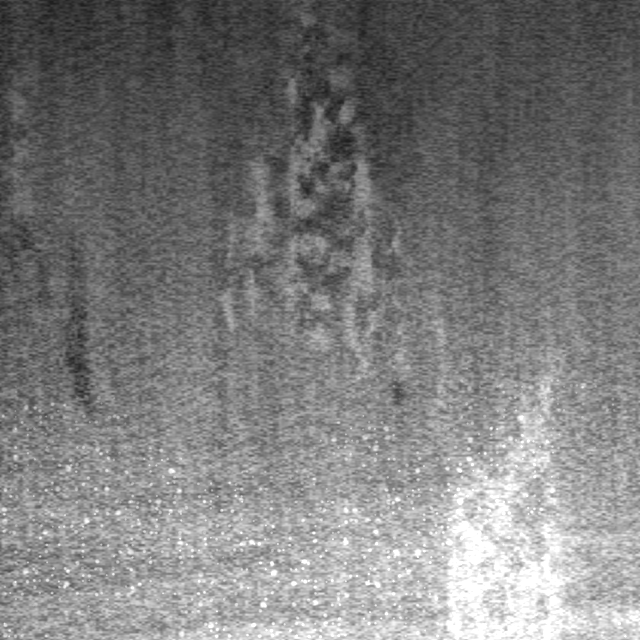
Give the GLSL for this texture, as a three.js fragment shader.

```glsl
// A worn grey metal plate: dark at the top, bright and scuffed at the bottom.
// A vertical tone ramp carries ragged streaks, sloping bands, specks and
// a fine grain stretched sideways, all made from value noise.
varying vec2 vUv;

float hash(vec2 p) {
  return fract(sin(dot(p, vec2(127.1, 311.7))) * 43758.5453);
}

float noise(vec2 p) {
  vec2 i = floor(p);
  vec2 f = fract(p);
  f = f * f * (3.0 - 2.0 * f);
  return mix(mix(hash(i), hash(i + vec2(1.0, 0.0)), f.x),
             mix(hash(i + vec2(0.0, 1.0)), hash(i + vec2(1.0, 1.0)), f.x), f.y);
}

float fbm(vec2 p) {
  float sum = 0.0;
  float amp = 0.53;
  for (int i = 0; i < 4; i++) {
    sum += amp * noise(p);
    p = p * 2.03 + vec2(17.3, 9.1);
    amp *= 0.5;
  }
  return sum;
}

// Upright smear with a wandering centre line and uneven width
float streak(vec2 p, float x, float low, float high, float width) {
  float wander = 0.03 * (noise(vec2(x * 90.0, p.y * 9.0)) - 0.5);
  float d = (p.x - x - wander) / (width * (0.5 + noise(vec2(p.y * 22.0, x * 50.0))));
  float ends = smoothstep(low, low + 0.1, p.y) * (1.0 - smoothstep(high - 0.1, high, p.y));
  return exp(-d * d) * ends;
}

// Soft oval falloff, one at its centre
float blob(vec2 p, vec2 centre, vec2 radius) {
  vec2 d = (p - centre) / radius;
  return exp(-dot(d, d));
}

// Scattered round flecks, one jittered dot in some of the cells
float specks(vec2 p, float cells, float chance) {
  vec2 id = floor(p * cells);
  vec2 jitter = 0.35 + 0.3 * vec2(hash(id + 3.7), hash(id + 8.1));
  float radius = 0.18 + 0.17 * hash(id + 5.3);
  float dotMask = 1.0 - smoothstep(radius * 0.3, radius * 1.3, length(fract(p * cells) - jitter));
  return dotMask * step(1.0 - chance, hash(id + 1.9));
}

void main() {
  vec2 p = vUv;
  float depth = 1.0 - p.y;
  float lower = smoothstep(0.5, 0.05, p.y);

  // Tone ramp, brighter toward the lower right
  float tone = 0.265 + 0.34 * depth + 0.18 * depth * depth * depth;
  tone += 0.15 * (p.x - 0.5) * depth;
  tone -= 0.07 * blob(p, vec2(0.0, 1.0), vec2(0.2, 0.25));
  tone += 0.10 * (fbm(p * vec2(7.0, 5.0)) - 0.5);
  tone += 0.07 * (noise(p * vec2(38.0, 3.0)) - 0.5);

  // Gently curved bands near the bottom
  float slope = p.y - 0.13 * p.x + 0.06 * p.x * p.x;
  float bands = fbm(vec2(p.x * 3.0, slope * 26.0)) - 0.5;
  tone += 0.34 * bands * smoothstep(0.4, 0.08, p.y);

  // Mottled dark stains between the streaks and on the left edge
  float mottle = fbm(p * vec2(46.0, 34.0));
  float ragged = smoothstep(0.34, 0.62, mottle);
  float stain = blob(p, vec2(0.5, 0.76), vec2(0.15, 0.25));
  stain += 0.8 * blob(p, vec2(0.05, 0.56), vec2(0.06, 0.17));
  tone += stain * (0.28 * (mottle - 0.5) - 0.045);

  // Pale streaks down the centre
  float pale = 0.0;
  for (int i = 0; i < 7; i++) {
    float n = float(i);
    float middle = 1.0 - abs(n - 3.0) / 3.0;
    float x = 0.37 + 0.041 * n + 0.02 * (hash(vec2(n, 2.0)) - 0.5);
    float low = 0.36 + 0.14 * hash(vec2(n, 4.0));
    float high = 0.70 + 0.34 * middle;
    pale += streak(p, x, low, high, 0.011 + 0.009 * middle);
  }
  pale += 0.8 * blob(p, vec2(0.475, 0.52), vec2(0.04, 0.05));
  pale += 0.7 * streak(p, 0.69, 0.28, 0.60, 0.009);
  pale += 0.7 * streak(p, 0.03, 0.52, 0.92, 0.018);
  tone += 0.17 * min(pale, 1.0) * ragged;

  // Bright scuffs at the lower right
  float scuff = 0.0;
  for (int i = 0; i < 5; i++) {
    float n = float(i);
    scuff += streak(p, 0.71 + 0.037 * n, -0.15, 0.28 + 0.05 * n, 0.016);
  }
  scuff += 0.5 * blob(p, vec2(0.80, 0.12), vec2(0.11, 0.17));
  tone += 0.25 * min(scuff, 1.1) * (0.25 + 0.75 * ragged);

  // Leaning dark gouge on the left and a small pit
  float gouge = streak(p + vec2(0.11 * (p.y - 0.5), 0.0), 0.12, 0.30, 0.68, 0.013);
  float pit = blob(p, vec2(0.62, 0.38), vec2(0.011, 0.027));
  tone -= (0.21 * gouge + 0.22 * pit) * (0.4 + 0.6 * ragged);

  // Fine sideways grain, stronger where the plate is bright
  float grain = noise(p * vec2(125.0, 250.0)) + noise(p * vec2(210.0, 330.0) + 40.0) - 1.0;
  tone += grain * mix(0.11, 0.23, smoothstep(0.9, 0.1, p.y));

  // White flecks in clusters, with a few dark ones
  float cluster = smoothstep(0.4, 0.65, fbm(p * 9.0 + 5.0)) * smoothstep(0.55, 0.3, p.y);
  float flecks = specks(p, 62.0, 0.16) + 0.8 * specks(p + 0.37, 105.0, 0.22);
  tone += 0.32 * flecks * (0.2 * lower + 0.8 * cluster);
  tone -= 0.13 * specks(p + 0.71, 90.0, 0.12) * (0.3 * lower + 0.5 * stain);

  gl_FragColor = vec4(vec3(clamp(tone, 0.12, 1.0)), 1.0);
}
```
